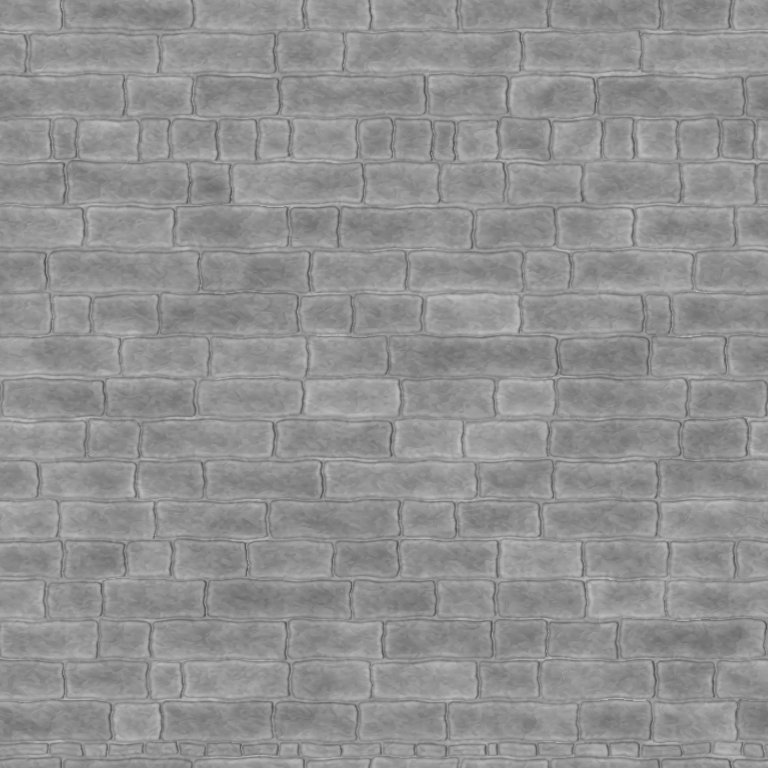
Reproduce this texture map procedurally as a WebGL 1 fragment shader.

```glsl
precision highp float;
// Worn grey stone wall in uneven courses, with thin grooved joints and mottled faces.

uniform vec2 u_resolution;

float hash(vec2 p) {
  return fract(sin(dot(p, vec2(12.989, 78.233))) * 43758.5);
}

// Smooth cellular noise: scattered points blend their random values.
float cellNoise(vec2 p) {
  vec2 cell = floor(p);
  float total = 0.0;
  float weightSum = 0.0;
  for (int j = -1; j <= 1; j++) {
    for (int i = -1; i <= 1; i++) {
      vec2 c = cell + vec2(float(i), float(j));
      vec2 d = c + vec2(hash(c), hash(c + 31.7)) - p;
      float weight = exp(-8.0 * dot(d, d));
      total += weight * hash(c + 7.3);
      weightSum += weight;
    }
  }
  return total / weightSum;
}

// Jittered joint position, in brick widths, wrapping across the course.
float jointAt(float i, float course, float count) {
  return i + 0.12 + 0.76 * hash(vec2(mod(i, count) + 3.0, course * 1.7 + 5.0));
}

float roundedBox(vec2 p, vec2 halfSize, float radius) {
  vec2 e = abs(p) - halfSize + radius;
  return length(max(e, 0.0)) + min(max(e.x, e.y), 0.0) - radius;
}

void main() {
  // The wall is 768 units wide and high, measured from the top left.
  vec2 uv = gl_FragCoord.xy / u_resolution;
  vec2 p = vec2(uv.x, 1.0 - uv.y) * 768.0;
  vec2 turn = p * 6.28319 / 768.0;
  float pixel = 768.0 / u_resolution.y;

  // Hand-laid wobble
  vec2 w = p;
  w.x += 0.9 * sin(turn.y * 23.0 + 2.0 * sin(turn.x * 5.0)) + 0.4 * sin(turn.y * 61.0 + turn.x * 9.0);
  w.y += 0.9 * sin(turn.x * 7.0 + 3.0 * sin(turn.y * 4.0)) + 0.6 * sin(turn.x * 19.0 + turn.y * 11.0);

  // Eighteen full courses and one thin course
  float fromTop = mod(w.y + 11.0, 768.0);
  float height = 753.0 / 18.0;
  float bulge = sin(3.14159 * fromTop / 753.0);
  float level = fromTop - 12.0 * bulge * bulge;
  float course = floor(level / height);
  float yInside = level - course * height;
  float count = floor(6.0 + 0.1 * course + 3.0 * hash(vec2(course, 4.0)));
  if (course == 3.0) count = 18.0;
  if (fromTop >= 753.0) {
    course = 18.0;
    height = 15.0;
    yInside = fromTop - 753.0;
    count = 23.0;
  }

  // Brick between the two nearest joints
  float along = w.x / 768.0 * count + hash(vec2(course, 9.0));
  float index = floor(along);
  if (along < jointAt(index, course, count)) index -= 1.0;
  float left = jointAt(index, course, count);
  float right = jointAt(index + 1.0, course, count);
  float unit = 768.0 / count;
  vec2 id = vec2(mod(index, count), course + 20.0);
  vec2 halfSize = 0.5 * vec2((right - left) * unit, height);
  vec2 q = vec2((along - left) * unit, yInside) - halfSize;

  // Slight shift, tilt and shrinkage of each brick
  q += (vec2(hash(id + 1.1), hash(id + 2.2)) - 0.5) * vec2(1.2, 1.8);
  q.y += q.x * 0.025 * (hash(id + 3.3) - 0.5);
  halfSize -= 0.8 + vec2(0.7, 1.3) * hash(id + 4.4);
  float d = roundedBox(q, halfSize, min(4.5, 0.4 * halfSize.y));
  vec2 edge = abs(q) - halfSize;
  float upright = smoothstep(-2.0, 2.0, edge.x - edge.y);

  // Stains, blotches and grit
  float stain = cellNoise(p / vec2(46.0, 30.0));
  float blotch = cellNoise(p / vec2(15.0, 10.0) + 50.0);
  float grit = cellNoise(p / vec2(4.5, 3.0) + 2.0 * blotch + 90.0);
  float wear = cellNoise(p / vec2(34.0, 16.0) + 140.0);

  // Face: darker core, paler borders, a few bleached bricks
  float core = smoothstep(1.0, 14.0 + 10.0 * wear, -d);
  float face = 0.587 - 0.055 * core + 0.05 * (hash(id + 5.5) - 0.5);
  face += 0.035 * step(0.94, hash(id + 6.6));
  face += 0.07 * (stain - 0.5) + 0.06 * (blotch - 0.5);

  // Mortar, brightened in streaks
  float mortar = 0.60 + 0.10 * (1.0 - upright) * smoothstep(0.5, 0.85, wear);
  float soft = max(0.8, 0.7 * pixel);
  float tone = mix(face, mortar, smoothstep(-soft, soft, d - 0.4));

  // Pale ridge inside the edge, dark groove along it
  float ridge = exp(-(d + 3.2) * (d + 3.2) / 3.5);
  tone += ridge * (0.015 + 0.05 * wear);
  float sideGroove = 0.13 + 0.05 * sign(q.x);
  float bedGroove = q.y < 0.0 ? 0.10 : 0.05;
  float groove = mix(bedGroove, sideGroove, upright) * (0.5 + 0.9 * blotch);
  tone -= groove * exp(-d * d / (1.0 + 0.5 * pixel));

  tone += 0.07 * (grit - 0.5);
  gl_FragColor = vec4(vec3(clamp(tone, 0.3, 0.78)), 1.0);
}
```
